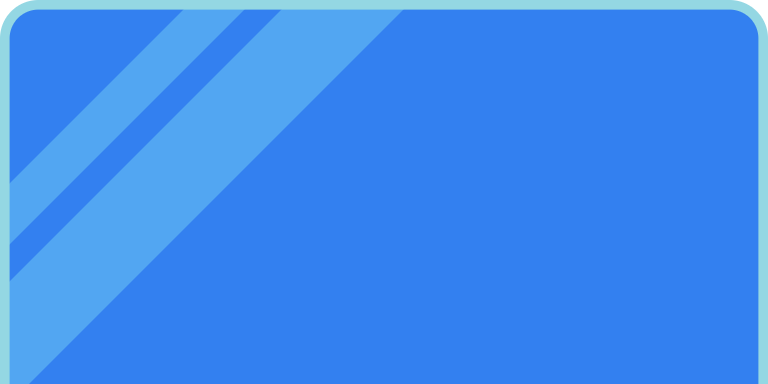
A Shadertoy shader for this background:

```glsl
// A blue rounded panel with a pale rim, open at the bottom, crossed by two
// diagonal bands of light. A rounded-box distance gives the rim and the panel;
// distance along the diagonal gives the bands. Lengths are in canvas heights.

#define RIM_WIDTH 0.025
#define CORNER_RADIUS 0.1
#define THIN_BAND vec2(0.5026, 0.6615)
#define WIDE_BAND vec2(0.7578, 1.0755)
#define PAGE_COLOR vec3(1.0)
#define RIM_COLOR vec3(0.58, 0.845, 0.89)
#define PANEL_COLOR vec3(0.20, 0.50, 0.94)
#define BAND_COLOR vec3(0.32, 0.65, 0.95)

// Signed distance to a rounded box centred on the origin.
float roundedBox(vec2 p, vec2 halfSize, float radius) {
    vec2 q = abs(p) - halfSize + radius;
    return length(max(q, 0.0)) + min(max(q.x, q.y), 0.0) - radius;
}

// Smooth coverage of a shape, from its signed distance.
float coverage(float dist, float pixel) {
    return clamp(0.5 - dist / pixel, 0.0, 1.0);
}

// Signed distance to a diagonal band; limits are where it meets the top edge.
float diagonalBand(float diagonal, vec2 limits) {
    return max(limits.x - diagonal, diagonal - limits.y) * inversesqrt(2.0);
}

void mainImage(out vec4 fragColor, in vec2 fragCoord) {
    float pixel = 1.0 / iResolution.y;
    float aspect = iResolution.x / iResolution.y;
    vec2 p = fragCoord * pixel;

    // Panel reaching below the canvas, so that only its top corners show.
    vec2 halfSize = vec2(0.5 * aspect, 1.0);
    float frame = roundedBox(p - vec2(halfSize.x, 0.0), halfSize, CORNER_RADIUS);

    // Bands of light, measured from the top left corner.
    float diagonal = p.x + 1.0 - p.y;
    float bands = min(diagonalBand(diagonal, THIN_BAND),
                      diagonalBand(diagonal, WIDE_BAND));

    // Layers from back to front.
    vec3 panel = mix(PANEL_COLOR, BAND_COLOR, coverage(bands, pixel));
    vec3 color = mix(PAGE_COLOR, RIM_COLOR, coverage(frame, pixel));
    color = mix(color, panel, coverage(frame + RIM_WIDTH, pixel));
    fragColor = vec4(color, 1.0);
}
```
